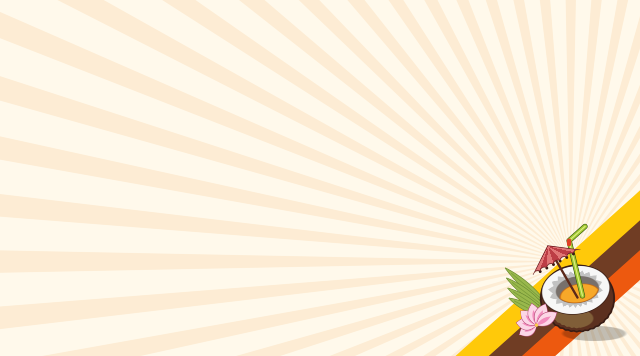
This background is drawn by a Shadertoy shader. Its source:

```glsl
// Cream sunburst with a diagonal striped ribbon and a coconut cocktail in the corner.

#define GRID 426.0                    // canvas height in design units
#define RAY_COUNT 64.0
#define RAY_HALF_WIDTH 0.2            // fraction of one ray period
#define RAY_CENTER vec2(683.0, 113.0)
#define RIBBON_SLOPE 0.897
#define RIBBON_FOOT 545.0             // x where the ribbon's upper edge meets the bottom
#define STRIPE_HEIGHT 35.7
#define DRINK_CENTER vec2(690.0, 69.0)
#define CREAM vec3(1.0, 0.975, 0.92)
#define BEIGE vec3(0.992, 0.927, 0.832)
#define OUTLINE vec3(0.22, 0.11, 0.08)

const float TAU = 6.2831853;
float pixelSize;

// Blend a shape over the colour, with an edge one pixel wide.
void paint(inout vec3 col, vec3 ink, float d) {
    col = mix(col, ink, 1.0 - smoothstep(-0.6, 0.6, d / pixelSize));
}

void paintOutlined(inout vec3 col, vec3 ink, vec3 edge, float d) {
    paint(col, edge, d - 0.8);
    paint(col, ink, d);
}

vec2 rotate(vec2 p, float a) {
    return vec2(cos(a) * p.x + sin(a) * p.y, cos(a) * p.y - sin(a) * p.x);
}

float ellipse(vec2 p, vec2 r) {
    return (length(p / r) - 1.0) * min(r.x, r.y);
}

float segment(vec2 p, vec2 a, vec2 b, float w) {
    vec2 ab = b - a;
    return length(p - a - ab * clamp(dot(p - a, ab) / dot(ab, ab), 0.0, 1.0)) - w;
}

// Pointed blade, widest halfway between a and b.
float blade(vec2 p, vec2 a, vec2 b, float w) {
    vec2 ab = b - a;
    float t = clamp(dot(p - a, ab) / dot(ab, ab), 0.0, 1.0);
    return length(p - a - ab * t) - w * 4.0 * t * (1.0 - t);
}

vec3 sunburst(vec2 p) {
    vec2 q = p - RAY_CENTER;
    float phase = atan(q.y, q.x) * RAY_COUNT / TAU;
    float d = abs(fract(phase + 0.5) - 0.5) - RAY_HALF_WIDTH;
    vec3 col = CREAM;
    paint(col, BEIGE, d * length(q) * TAU / RAY_COUNT);
    return col;
}

// Three stripes rising to the right, stacked downwards.
void ribbon(inout vec3 col, vec2 p) {
    float depth = RIBBON_SLOPE * (p.x - RIBBON_FOOT) - p.y;
    float toNormal = 1.0 / length(vec2(RIBBON_SLOPE, 1.0));
    vec3 under = col;
    paint(col, vec3(1.0, 0.79, 0.04), -depth * toNormal);
    paint(col, vec3(0.44, 0.24, 0.14), (STRIPE_HEIGHT - depth) * toNormal);
    paint(col, vec3(0.93, 0.35, 0.06), (2.0 * STRIPE_HEIGHT - depth) * toNormal);
    paint(col, under, (3.0 * STRIPE_HEIGHT - depth) * toNormal);
}

void leaves(inout vec3 col, vec2 q) {
    for (float i = 0.0; i < 4.0; i++) {
        vec2 root = vec2(-36.0, -6.0) - i * vec2(1.5, 5.0);
        vec2 tip = vec2(-85.0, 36.0) + i * vec2(1.5, -12.0);
        paintOutlined(col, vec3(0.6, 0.72, 0.3), vec3(0.42, 0.55, 0.2), blade(q, root, tip, 3.8));
        paint(col, vec3(0.48, 0.62, 0.22), segment(q, root, mix(root, tip, 0.85), 0.5));
    }
}

void coconut(inout vec3 col, vec2 q) {
    // Shell with a fibrous edge and a lighter patch
    float fibre = 0.4 * sin(atan(q.y, q.x) * 37.0) * (1.0 - smoothstep(-30.0, 0.0, q.y));
    float shell = ellipse(q - vec2(1.0, 0.0), vec2(45.0, 40.5)) + fibre;
    paint(col, OUTLINE, shell);
    paint(col, vec3(0.36, 0.19, 0.12), shell + 2.0);
    paint(col, vec3(0.5, 0.37, 0.22), max(shell + 5.0, ellipse(q - vec2(-4.0, -24.0), vec2(24.0, 12.0))));
    // White flesh, jagged shade and opening
    vec2 r = rotate(q - vec2(-1.0, 10.0), 0.14);
    paintOutlined(col, vec3(0.97), OUTLINE, ellipse(r, vec2(40.5, 28.5)));
    float teeth = abs(fract(atan(r.y, r.x) * 20.0 / TAU) - 0.5) * 7.0;
    paint(col, vec3(0.76), ellipse(r - vec2(0.0, 1.0), vec2(33.0, 22.0)) + teeth);
    float opening = ellipse(r - vec2(2.0, 0.0), vec2(26.0, 16.0));
    paint(col, vec3(0.47, 0.44, 0.42), opening);
    // Juice
    float juice = max(opening + 1.0, ellipse(r - vec2(4.0, -7.0), vec2(23.0, 13.0)));
    paintOutlined(col, vec3(0.97, 0.66, 0.16), vec3(0.78, 0.42, 0.08), juice);
}

void strawAndParasol(inout vec3 col, vec2 q) {
    // Parasol stick and bent straw
    paint(col, vec3(0.36, 0.16, 0.1), segment(q, vec2(-33.0, 60.0), vec2(1.0, 1.0), 1.4));
    vec2 bend = vec2(-9.0, 69.0);
    float straw = min(segment(q, vec2(7.0, 3.0), bend, 2.4), segment(q, bend, vec2(10.0, 86.0), 2.4));
    paintOutlined(col, vec3(0.64, 0.79, 0.2), vec3(0.25, 0.38, 0.08), straw);
    paint(col, vec3(0.86, 0.93, 0.5), straw + 1.7);
    paint(col, vec3(0.88, 0.25, 0.14), segment(q, bend - vec2(0.0, 4.0), bend, 2.6));
    // Canopy: u runs down from the apex, v runs across
    vec2 axis = vec2(0.468, -0.884);
    vec2 local = q - vec2(-34.0, 62.0);
    float u = dot(local, axis), v = dot(local, vec2(-axis.y, axis.x));
    float beads = length(vec2(mod(v, 9.0) - 4.5, u - 22.0)) - 1.7;
    paint(col, OUTLINE, max(beads, abs(v) - 27.0));
    float hem = u - 20.5 + 2.0 * abs(cos(v * TAU / 18.0));
    float canopy = max((abs(v) - 1.4 * u - 1.0) * 0.58, hem * 0.8);
    float panel = step(0.5, fract(v / max(u, 1.0) * 1.1 + 0.2));
    paintOutlined(col, mix(vec3(0.74, 0.24, 0.27), vec3(0.88, 0.46, 0.46), panel), vec3(0.4, 0.1, 0.12), canopy);
}

void flower(inout vec3 col, vec2 q) {
    vec2 heart = vec2(-48.0, -32.0);
    for (float i = 5.0; i >= 0.0; i--) {
        float angle = 0.55 + 0.62 * i;
        vec2 tip = heart + (28.0 - i) * vec2(cos(angle), sin(angle));
        paintOutlined(col, vec3(0.99, 0.84, 0.9), vec3(0.75, 0.35, 0.52), blade(q, heart, tip, 7.0));
        paint(col, vec3(0.95, 0.55, 0.74), blade(q, heart, mix(heart, tip, 0.7), 2.6));
    }
    paint(col, vec3(0.98, 0.8, 0.3), length(q - heart) - 2.0);
}

void mainImage(out vec4 fragColor, in vec2 fragCoord) {
    pixelSize = GRID / iResolution.y;
    vec2 p = fragCoord * pixelSize;
    vec2 q = p - DRINK_CENTER;

    vec3 col = sunburst(p);
    ribbon(col, p);
    paint(col, col * 0.76, ellipse(q - vec2(21.0, -42.0), vec2(38.0, 9.0)));
    leaves(col, q);
    coconut(col, q);
    strawAndParasol(col, q);
    flower(col, q);
    fragColor = vec4(col, 1.0);
}
```
